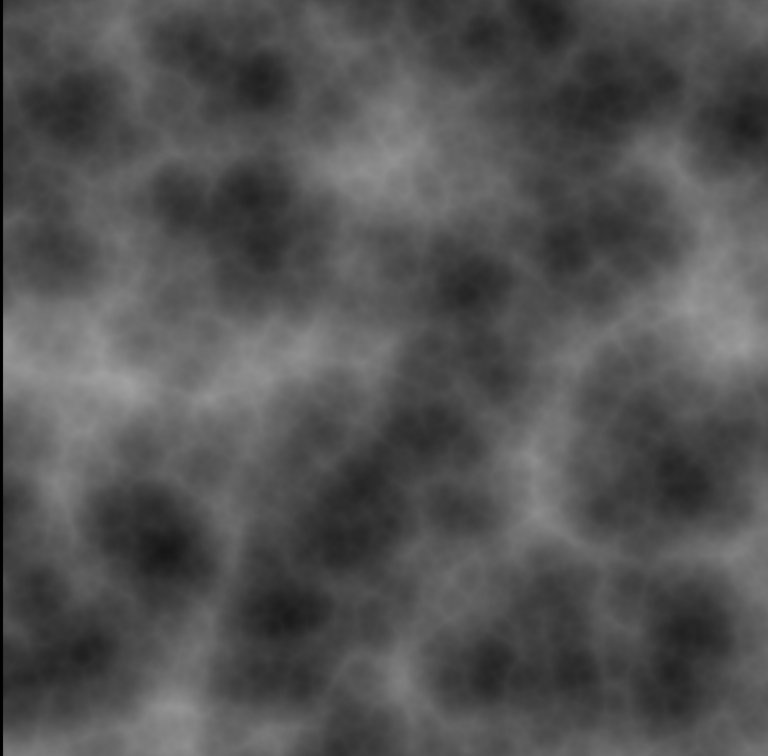
Write a Shadertoy shader that draws this texture.

```glsl
const float CELLS = 4.0;          // largest cells per canvas height
const int   OCTAVES = 5;
const float GAIN = 0.47;          // strength of each finer octave
const float PIT_ROUNDING = 0.05;  // flattens the dark cell centres
const float CONTRAST = 0.5;
const float BASE_TONE = -0.126;
const float DRIFT_SCALE = 2.2;
const float DRIFT_AMOUNT = 0.04;
const float BORDER_WIDTH = 0.004; // dark strip on the left
const float BORDER_SOFTNESS = 0.001;
const mat2  OCTAVE_TURN = mat2(1.6, 1.2, -1.2, 1.6); // rotate and double

vec2 hash2(vec2 p) {
    vec3 q = fract(p.xyx * vec3(0.1031, 0.1030, 0.0973));
    q += dot(q, q.yzx + 33.33);
    return fract((q.xx + q.yz) * q.zy);
}

vec2 gradientAt(vec2 corner) {
    float angle = 6.28318 * hash2(corner + 71.0).x;
    return vec2(cos(angle), sin(angle));
}

float gradientNoise(vec2 p) {
    vec2 i = floor(p), f = fract(p);
    vec2 u = f * f * f * (f * (f * 6.0 - 15.0) + 10.0);
    vec2 e = vec2(1.0, 0.0);
    float a = dot(gradientAt(i), f);
    float b = dot(gradientAt(i + e.xy), f - e.xy);
    float c = dot(gradientAt(i + e.yx), f - e.yx);
    float d = dot(gradientAt(i + e.xx), f - e.xx);
    return mix(mix(a, b, u.x), mix(c, d, u.x), u.y);
}

// Rounded distance to the nearest scattered point
float cellDistance(vec2 p) {
    vec2 i = floor(p), f = fract(p);
    float nearest = 8.0;
    for (int y = -1; y <= 1; y++) {
        for (int x = -1; x <= 1; x++) {
            vec2 cell = vec2(x, y);
            vec2 toPoint = cell + hash2(i + cell) - f;
            nearest = min(nearest, dot(toPoint, toPoint));
        }
    }
    return sqrt(nearest + PIT_ROUNDING);
}

// Octaves of cells: dark pits between bright, branching ridges
float cellularClouds(vec2 p) {
    float sum = 0.0, amplitude = 1.0;
    for (int i = 0; i < OCTAVES; i++) {
        sum += amplitude * cellDistance(p);
        p = OCTAVE_TURN * p + vec2(17.3, 9.7);
        amplitude *= GAIN;
    }
    return sum;
}

void mainImage(out vec4 fragColor, in vec2 fragCoord) {
    vec2 uv = fragCoord / iResolution.y;

    float tone = BASE_TONE + CONTRAST * cellularClouds(uv * CELLS + 20.0);
    tone += DRIFT_AMOUNT * gradientNoise(uv * DRIFT_SCALE + 5.0);

    // Left border
    tone *= smoothstep(BORDER_WIDTH - BORDER_SOFTNESS,
                       BORDER_WIDTH + BORDER_SOFTNESS, uv.x);

    fragColor = vec4(vec3(clamp(tone, 0.0, 1.0)), 1.0);
}
```
